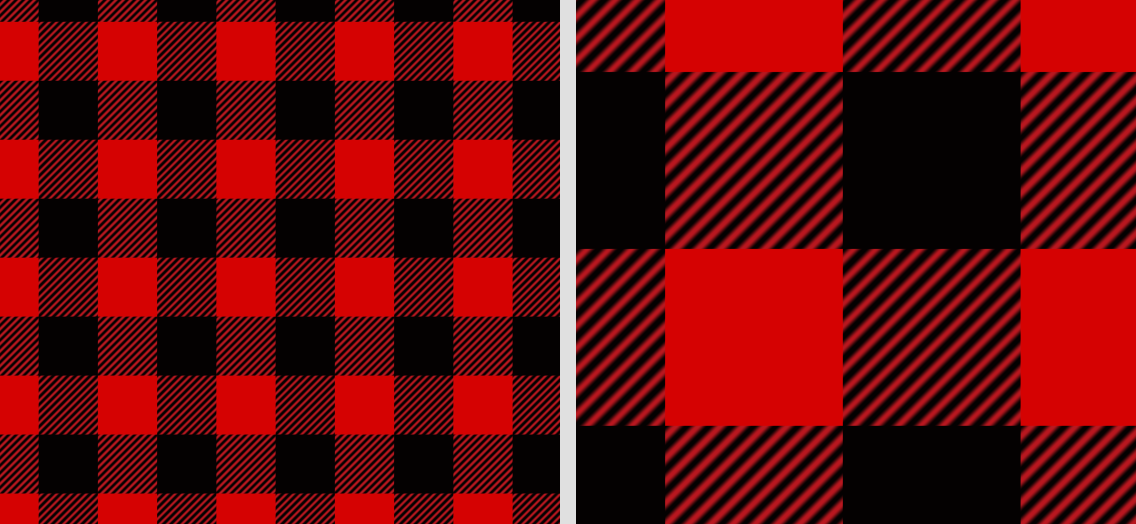
Left, the full canvas; right, a detail of the centre.
A Shadertoy shader for this pattern:

```glsl
// Buffalo check: alternating red and black bands cross in both directions.
// Like bands give solid squares; unlike bands give a diagonal twill hatch,
// drawn as a soft periodic stripe that runs on from square to square.

#define SQUARES vec2(9.452, 8.886)  // squares across and down
#define OFFSET vec2(0.652, 0.369)   // grid shift from the top left, in squares
#define STRIPES 8.0                 // twill lines per square
#define STRIPE_PHASE 0.0
#define WARP_DUTY 0.48              // red share of the hatch in red columns
#define WEFT_DUTY 0.44              // red share of the hatch in red rows
#define STRIPE_SOFTNESS 0.20
#define RED vec3(0.835, 0.008, 0.008)
#define TWILL_RED vec3(0.72, 0.09, 0.12)
#define BLACK vec3(0.015, 0.004, 0.004)

// Smooth square wave: 1 on even squares, 0 on odd ones.
float evenBand(float x, float blur) {
    float fromCentre = abs(mod(x + 0.5, 2.0) - 1.0);
    return 1.0 - smoothstep(0.5 - blur, 0.5 + blur, fromCentre);
}

// Coverage of the red twill line; x counts lines, blur is in the same unit.
float twillLine(float x, float duty, float blur) {
    float fromCentre = abs(fract(x) - 0.5);
    float halfWidth = 0.5 * duty;
    return 1.0 - smoothstep(halfWidth - blur, halfWidth + blur, fromCentre);
}

void mainImage(out vec4 fragColor, in vec2 fragCoord) {
    // Grid position, one unit per square, counted from the top left.
    vec2 uv = fragCoord / iResolution.xy;
    vec2 grid = vec2(uv.x, 1.0 - uv.y) * SQUARES - OFFSET;
    vec2 pixel = SQUARES / iResolution.xy;

    // Red bands: odd columns and even rows.
    float redColumn = 1.0 - evenBand(grid.x, 0.7 * pixel.x);
    float redRow = evenBand(grid.y, 0.7 * pixel.y);

    // Rising diagonal hatch, slightly fuller in the red columns.
    float diagonal = (grid.x + grid.y) * STRIPES + STRIPE_PHASE;
    float blur = max(STRIPE_SOFTNESS, 0.5 * STRIPES * (pixel.x + pixel.y) * 0.5);
    float duty = mix(WEFT_DUTY, WARP_DUTY, redColumn);
    vec3 twill = mix(BLACK, TWILL_RED, twillLine(diagonal, duty, blur));

    // Combine the two band directions.
    vec3 inBlackColumn = mix(BLACK, twill, redRow);
    vec3 inRedColumn = mix(twill, RED, redRow);
    fragColor = vec4(mix(inBlackColumn, inRedColumn, redColumn), 1.0);
}
```
